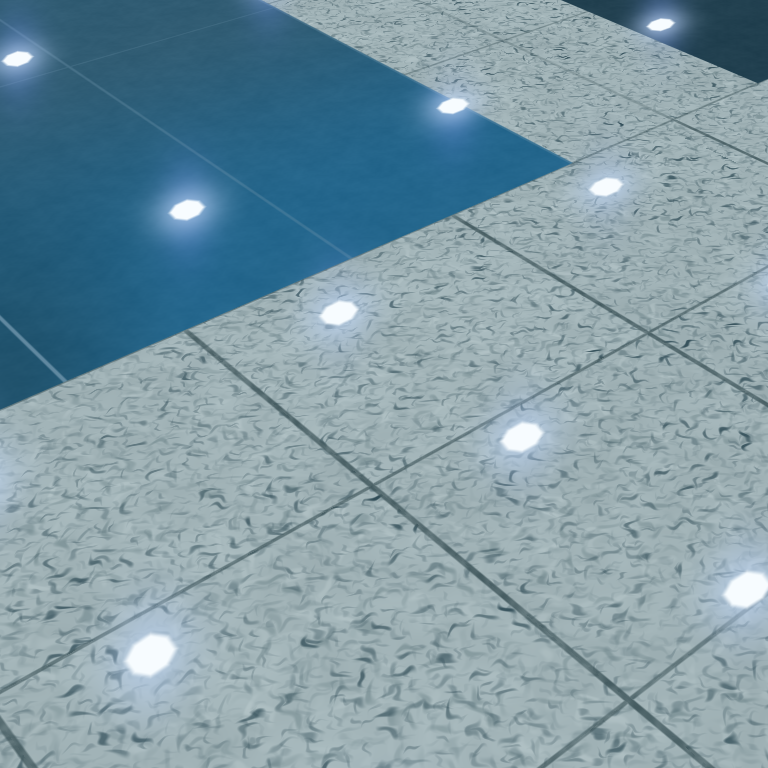
This texture is drawn by a WebGL 1 fragment shader. Its source:

```glsl
precision highp float;
// Polished floor in perspective: flecked grey stone tiles, dark blue slabs and reflected ceiling lamps.
uniform vec2 u_resolution;

vec2 hash2(vec2 p) {
  return fract(sin(vec2(dot(p, vec2(127.1, 311.7)), dot(p, vec2(269.5, 183.3)))) * 43758.5);
}

// Cellular noise made of short, bent strokes, one per cell
float flecks(vec2 p, float heading) {
  p += 0.13 * sin(p.yx * 5.3 + 2.0 * sin(p * 2.1));
  float ink = 0.0;
  for (int j = -1; j <= 1; j++) {
    for (int i = -1; i <= 1; i++) {
      vec2 cell = floor(p) + vec2(float(i), float(j));
      vec2 seed = hash2(cell + 57.0);
      float a = heading + (seed.x - 0.5) * 2.6;
      vec2 q = mat2(cos(a), -sin(a), sin(a), cos(a)) * (p - cell - hash2(cell));
      q.y += (seed.x - 0.5) * 2.0 * q.x * q.x;
      float stroke = 1.0 - smoothstep(0.25, 1.0, length(q * vec2(1.5, 5.0)));
      ink = max(ink, stroke * (0.15 + 0.85 * seed.y * seed.y));
    }
  }
  return ink;
}

// Layered sines, about -1 to 1
float mottle(vec2 p) {
  return 0.6 * sin(p.x * 3.1 + 2.0 * sin(p.y * 2.3)) * sin(p.y * 3.7 + 1.7 * sin(p.x * 2.9))
       + 0.4 * sin(p.x * 9.0 + 2.0 * sin(p.y * 7.0)) * sin(p.y * 8.0 + 2.0 * sin(p.x * 6.0));
}

float seam(float offset, float width, float blur) {
  return 1.0 - smoothstep(width - blur, width + blur, abs(offset));
}

vec3 stone(vec2 uv, float blur) {
  vec2 tile = floor(uv);
  vec2 seed = hash2(tile + 3.0);
  vec2 p = uv + seed * 9.0;
  float heading = 0.35 + 0.8 * seed.x;
  float cluster = 0.7 + 0.4 * mottle(p * 1.6);
  vec3 col = vec3(0.635, 0.705, 0.72) + 0.025 * mottle(p * 3.0) + 0.02 * (seed.y - 0.5);
  col = mix(col, vec3(0.75, 0.81, 0.82), 0.45 * flecks(p * 13.0 + 4.0, heading + 0.6));
  col = mix(col, vec3(0.44, 0.53, 0.55), 0.65 * flecks(p * 15.0 + 31.0, heading + 0.3));
  col = mix(col, vec3(0.40, 0.49, 0.52), 0.7 * flecks(p * 29.0 + 17.0, heading));
  col = mix(col, vec3(0.20, 0.31, 0.35), cluster * flecks(p * 19.0, heading));

  // Joints, uneven along their length
  vec2 joint = fract(uv + 0.5) - 0.5;
  if (uv.x > 1.5) joint.x = uv.x - 2.08;
  if (uv.y < -0.5) joint.y = fract(uv.y / 1.08 + 0.5) - 0.5;
  float wear = 0.8 + 0.2 * mottle(uv * 9.0);
  float aisle = smoothstep(-0.1, 0.1, uv.y);
  float along = seam(joint.x, 0.008, blur) * mix(0.35, 0.95, aisle);
  float across = seam(joint.y, 0.006, blur) * mix(0.5, 0.8, aisle);
  return mix(col, vec3(0.25, 0.34, 0.36), wear * max(along, across));
}

vec3 slab(vec2 uv, vec2 p, float blur) {
  vec3 col = mix(vec3(0.19, 0.36, 0.45), vec3(0.14, 0.40, 0.55), smoothstep(-2.2, -0.3, uv.y));
  col = mix(col, vec3(0.12, 0.30, 0.39), 0.8 * smoothstep(0.28, 0.0, p.x) * smoothstep(0.1, 0.5, p.y));
  col = mix(col, vec3(0.13, 0.25, 0.31), smoothstep(2.0, 2.6, uv.x));
  col += 0.012 * mottle(uv * 4.0) + 0.008 * mottle(uv * 17.0);
  float left = smoothstep(0.2, -0.2, uv.x);
  float along = seam(fract((uv.x - 0.59) / 0.96 + 0.5) - 0.5, 0.006, blur);
  float across = seam(uv.y + 2.1, 0.006, blur);
  return mix(col, vec3(0.42, 0.57, 0.66), max(along * mix(0.35, 0.85, left), 0.2 * across));
}

void main() {
  vec2 p = gl_FragCoord.xy / u_resolution;
  p.y = 1.0 - p.y;

  // Project the canvas onto the floor; one unit is one stone tile
  float depth = 1.0 - 0.0317 * p.x + 1.21 * p.y;
  vec2 uv = vec2(dot(p, vec2(2.504, -3.002)) + 0.6866,
                 dot(p, vec2(2.448, 5.683)) - 3.0315) / depth;
  float blur = 4.5 / (min(u_resolution.x, u_resolution.y) * depth);

  // Dark slabs lie behind the front edge, on both sides of a stone aisle
  float edge = max(uv.y, 0.51 - abs(uv.x - 2.065));
  float dark = 1.0 - smoothstep(-blur, blur, edge);
  vec3 col = mix(stone(uv, blur), slab(uv, p, blur), dark);

  // Lamp reflections on their own perspective grid
  for (int j = -1; j <= 3; j++) {
    for (int i = -1; i <= 2; i++) {
      vec2 g = vec2(float(i), float(j));
      if (j < 0) g += vec2(0.13, -0.7); // the far row follows a wider gap
      float w = 1.0 + 0.14 * g.x - 0.085 * g.y;
      vec2 lamp = (vec2(0.2435, 0.2734) + g.x * vec2(0.4289, -0.1161) + g.y * vec2(0.1604, 0.0995)) / w;
      vec2 d = p - lamp;
      vec2 q = d / vec2(0.0235 / w, 0.0135 / (w * w));
      q.y += 0.3 * q.x;
      vec2 s = abs(q);
      float shape = 0.5 * (s.x + s.y) + 0.5 * max(s.x, s.y);
      float haze = exp(-dot(d * d, vec2(900.0, 260.0)) * w);
      float glow = exp(-0.5 * dot(q * q, vec2(0.6, 0.4)));
      col = mix(col, vec3(0.45, 0.58, 0.92), haze * mix(0.12, 0.38, dark));
      col = mix(col, vec3(0.78, 0.87, 0.98), 0.6 * glow);
      col = mix(col, vec3(0.97, 0.99, 1.0), 1.0 - smoothstep(0.82, 1.15, shape));
    }
  }
  gl_FragColor = vec4(clamp(col, 0.0, 1.0), 1.0);
}
```
